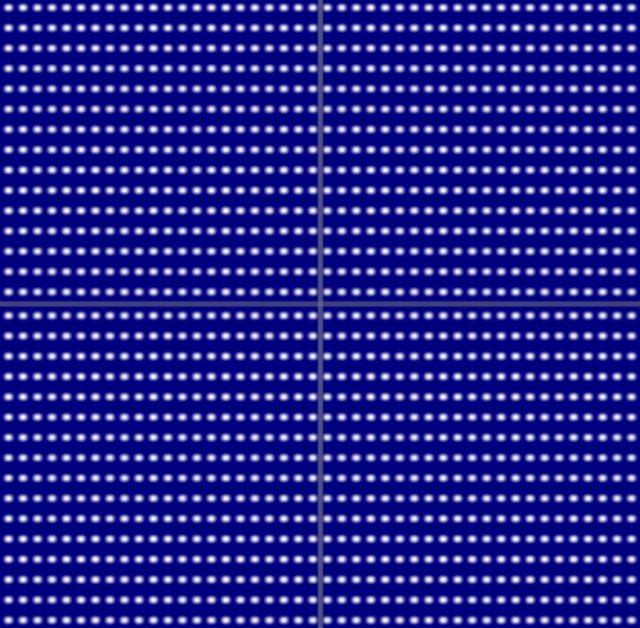
Reproduce this pattern procedurally as a WebGL 2 fragment shader.

```glsl
#version 300 es
precision highp float;
// Rows of soft white dots on navy, split into four panels by a grey cross.

#define GRID vec2(44.0, 31.0)          // dots across and down
#define PITCH vec2(0.02264, 0.03233)   // dot spacing
#define FIRST vec2(0.0134, 0.0122)     // centre of the top left dot
#define DOT_RADIUS vec2(0.0110, 0.0092)
#define DOT_CORE 0.04                  // fully lit part of the radius
#define SEAM vec2(0.5007, 0.4840)      // centre of the cross
#define SEAM_SHIFT 0.0055              // extra row gap below the cross
#define SEAM_HALF vec2(0.0044, 0.0046) // half widths of the bars
#define WEAR 0.07                      // loss of brightness between dots

uniform vec2 u_resolution;
out vec4 fragColor;

const float TAU = 6.2831853;
const float SQUARENESS = 2.3;
const vec3 NAVY = vec3(0.005, 0.005, 0.495);
const vec3 WHITE = vec3(1.0);
const vec3 GREY_UPRIGHT = vec3(0.31, 0.31, 0.51);
const vec3 GREY_LEVEL = vec3(0.25, 0.25, 0.50);

// Slow beats along the columns and rows make some dots a little dimmer.
float dotStrength(vec2 cell) {
    vec2 beat = 0.5 - 0.5 * cos(TAU * cell / vec2(5.0, 9.0));
    return 1.0 - WEAR * 0.5 * (beat.x + beat.y);
}

// Slightly squared ellipse with a wide, smooth falloff.
float softDot(vec2 offset) {
    vec2 q = pow(abs(offset) / DOT_RADIUS + 1e-5, vec2(SQUARENESS));
    float radius = pow(q.x + q.y, 1.0 / SQUARENESS);
    return 1.0 - smoothstep(DOT_CORE, 1.0, radius);
}

// Even grid of dots, with the lower panels pushed down past the seam.
float dotLayer(vec2 uv) {
    uv.y -= SEAM_SHIFT * step(SEAM.y, uv.y);
    vec2 grid = (uv - FIRST) / PITCH;
    vec2 cell = clamp(floor(grid + 0.5), vec2(0.0), GRID - 1.0);
    return softDot((grid - cell) * PITCH) * dotStrength(cell);
}

// Soft bars: x is the upright one, y the level one.
vec2 seamBars(vec2 uv) {
    return 1.0 - smoothstep(SEAM_HALF * 0.45, SEAM_HALF * 1.35, abs(uv - SEAM));
}

void main() {
    // Canvas units with y measured down from the top.
    vec2 uv = gl_FragCoord.xy / u_resolution;
    uv.y = 1.0 - uv.y;

    vec3 color = mix(NAVY, WHITE, dotLayer(uv));
    vec2 bars = seamBars(uv);
    color = mix(color, GREY_LEVEL, bars.y);
    color = mix(color, GREY_UPRIGHT, bars.x);
    color += 0.06 * bars.x * bars.y; // brighter crossing

    fragColor = vec4(color, 1.0);
}
```
